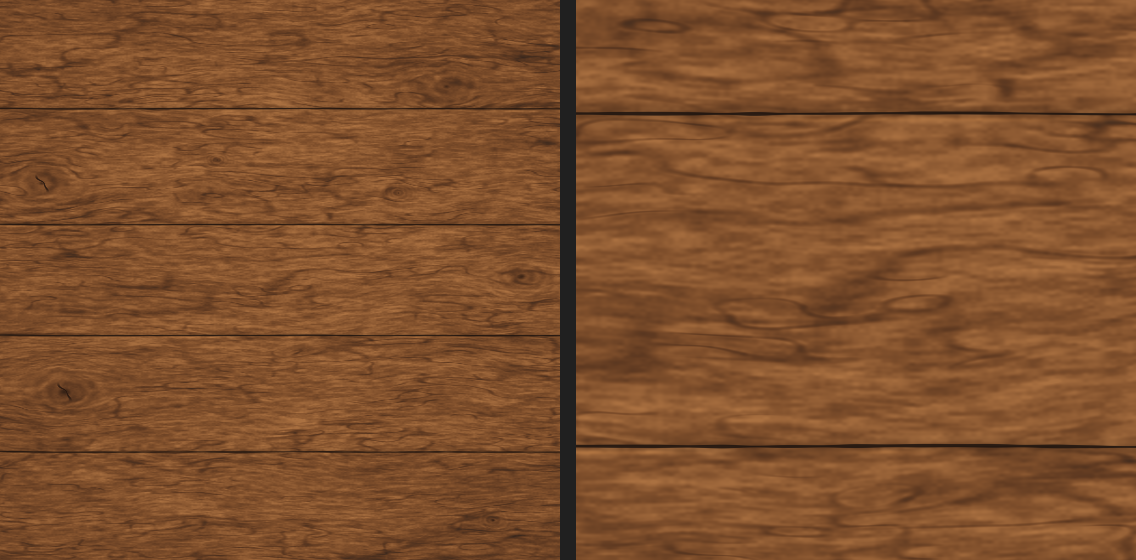
Left, the full canvas; right, a detail of the centre.
Reproduce this texture procedurally as a WebGL 2 fragment shader.

```glsl
#version 300 es
precision highp float;
// Five horizontal brown oak planks with fine wavy grain, knots and thin dark seams.

uniform vec2 u_resolution;
out vec4 fragColor;

const vec4 SEAMS = vec4(0.193, 0.401, 0.599, 0.806);

// Knots: centre x, centre y, size
const vec3 KNOTS[7] = vec3[7](
  vec3(0.797, 0.845, 0.033), vec3(0.075, 0.672, 0.036), vec3(0.712, 0.655, 0.011),
  vec3(0.388, 0.714, 0.009), vec3(0.931, 0.505, 0.028), vec3(0.115, 0.300, 0.038),
  vec3(0.881, 0.071, 0.014));

float hash(vec2 p) {
  vec3 q = fract(p.xyx * 0.1031);
  q += dot(q, q.yzx + 33.33);
  return fract((q.x + q.y) * q.z);
}

float noise(vec2 p) {
  vec2 i = floor(p), f = fract(p);
  f = f * f * (3.0 - 2.0 * f);
  return mix(mix(hash(i), hash(i + vec2(1, 0)), f.x),
             mix(hash(i + vec2(0, 1)), hash(i + vec2(1, 1)), f.x), f.y);
}

float fbm(vec2 p) {
  float sum = 0.0, amplitude = 0.53;
  for (int i = 0; i < 4; i++) {
    sum += amplitude * noise(p);
    p = p * 2.03 + 17.3;
    amplitude *= 0.5;
  }
  return sum;
}

// Thin dark line along the middle level of a noise field
float hairline(vec2 p, float width) {
  return 1.0 - smoothstep(0.0, width, abs(noise(p) - 0.5));
}

float plankAt(float y) {
  return dot(step(SEAMS, vec4(y)), vec4(1.0));
}

// Wood colour for a signed tone: 0 is the middle brown
vec3 woodColor(float tone) {
  vec3 middle = vec3(0.50, 0.31, 0.17), dark = vec3(0.38, 0.23, 0.13);
  vec3 color = mix(middle, vec3(0.64, 0.42, 0.24), clamp(tone, 0.0, 1.2));
  color = mix(color, dark, clamp(-tone, 0.0, 1.0));
  return mix(color, vec3(0.22, 0.15, 0.11), clamp(0.6 * (-tone - 1.0), 0.0, 1.0));
}

void main() {
  vec2 p = gl_FragCoord.xy / u_resolution;
  float pixel = 1.0 / u_resolution.y;
  float plank = plankAt(p.y);
  vec2 shift = vec2(37.7, 11.3) * (plank + 1.0);

  // Knots push the grain apart and add rings, a dark heart and a crack
  float grainY = p.y + 0.035 * (fbm(p * vec2(3.5, 8.0) + shift) - 0.5);
  float knotTone = 0.0, heart = 0.0;
  for (int i = 0; i < 7; i++) {
    vec3 knot = KNOTS[i];
    if (plankAt(knot.y) != plank) continue;
    vec2 d = p - knot.xy;
    vec2 q = d / (knot.z * vec2(1.4, 0.9));
    float r = length(q) + 0.4 * (fbm(q * 1.3 + shift) - 0.5);
    float reach = exp(-0.45 * r * r);
    grainY -= 0.7 * d.y * reach;
    knotTone -= reach * (0.3 + 0.3 * cos(13.0 * r)) + 0.8 * exp(-3.0 * r * r);
    heart = max(heart, 0.65 * (1.0 - smoothstep(0.0, 0.25, r)));
    float crack = abs(q.x + 0.3 * q.y + 0.2 * (noise(q * 3.0) - 0.5));
    crack = (1.0 - smoothstep(0.01, 0.07, crack)) * (1.0 - smoothstep(0.25, 0.55, abs(q.y)));
    heart = max(heart, 0.9 * crack * step(0.035, knot.z));
  }
  vec2 g = vec2(p.x, grainY) + shift;

  // Broad stains and arched growth bands
  float tone = 0.9 * (fbm(g * vec2(3.0, 13.0)) - 0.5);
  float growth = grainY * 22.0 + 8.0 * fbm(g * vec2(1.6, 5.0));
  float band = pow(0.5 + 0.5 * cos(6.2832 * growth), 4.0);
  tone -= 0.4 * band * smoothstep(0.25, 0.7, noise(g * vec2(7.0, 24.0)));

  // Streaks and fine fibres
  tone += 0.55 * (noise(g * vec2(14.0, 120.0)) - 0.5);
  tone += 0.85 * (noise(g * vec2(32.0, 250.0)) - 0.5);
  tone += 0.95 * (noise(g * vec2(85.0, 430.0)) - 0.5);
  tone += 0.35 * (noise(p * vec2(300.0, 500.0)) - 0.5);

  // Sparse crisp grain lines, long and short
  float patches = smoothstep(0.40, 0.65, noise(g * vec2(5.0, 28.0) + 9.0));
  tone -= 0.95 * patches * hairline(g * vec2(9.0, 75.0) + 5.0, 0.09);
  float flecks = smoothstep(0.45, 0.70, noise(g * vec2(13.0, 60.0) + 3.0));
  tone -= 0.9 * flecks * hairline(g * vec2(22.0, 130.0) + 8.0, 0.13);

  // Plank variation, and edges of the canvas slightly darker
  vec2 c = p - 0.5;
  tone += 0.16 * (hash(vec2(plank, 4.0)) - 0.5) + knotTone;
  tone += 0.34 - 1.15 * dot(c, c);
  vec3 color = woodColor(tone);
  color = mix(color, vec3(0.15, 0.09, 0.06), heart);

  // Seams: a worn dark line with a soft shade and a faint pale lip below
  float wobble = 0.0012 * (noise(vec2(p.x * 9.0, plank * 0.0)) - 0.5);
  for (int i = 0; i < 4; i++) {
    float d = p.y - SEAMS[i] + wobble;
    float width = 0.0004 + 0.0007 * noise(vec2(p.x * 50.0, float(i) * 7.0));
    float lip = exp(-pow((d + 0.0038) / 0.0014, 2.0));
    color *= 1.0 - 0.18 * exp(-abs(d) / 0.003);
    color += vec3(0.10, 0.07, 0.035) * lip * noise(vec2(p.x * 35.0, float(i)));
    float seam = 1.0 - smoothstep(width - 0.5 * pixel, width + 0.8 * pixel, abs(d));
    color = mix(color, vec3(0.12, 0.08, 0.06), 0.88 * seam);
  }
  fragColor = vec4(color, 1.0);
}
```
